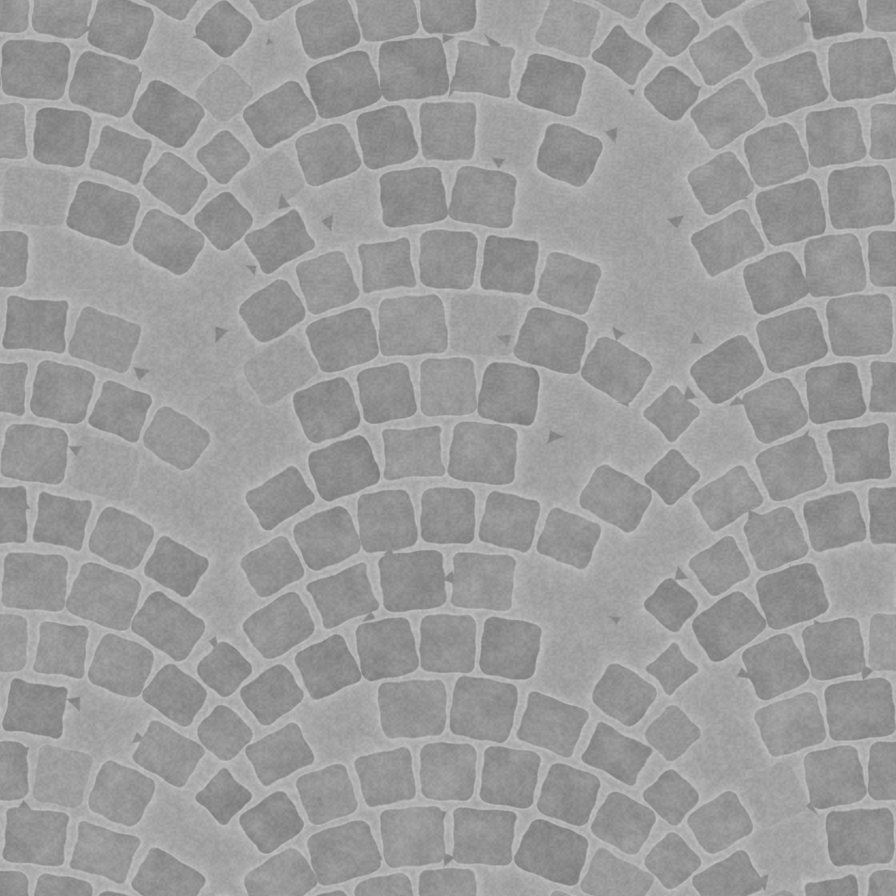
Write a three.js fragment shader that draws this texture.

```glsl
// Worn cobblestone paving: stones laid in stacked arches, two across, on pale sand.
// Each arch row is split by angle into rounded blocks that meet at a shared diamond;
// hashes and layered sines vary, fade or bury single stones, noise adds the grain.

varying vec2 vUv;

const float PI = 3.14159;
const float ARCHES = 2.0;          // arches across
const float ROWS = 14.0;           // stone rows up the canvas
const float ROW_SHIFT = 0.05;      // downward shift of the rows, in rows
const float RADIUS = 0.362;        // radius of each arch
const float SEAM_ANGLE = 0.763;    // angle at which neighbouring arches meet
const float HALF_GAP = 0.0040;     // half the joint width
const float SEAM_HALF = 0.0250;    // half side of the shared seam stones
const float CORNER = 0.0095;       // corner radius of a stone
const float EDGE = 0.0013;         // edge softness
const float GRAIN = 0.085;         // strength of the fine grain
const float SHARD_GRID = 15.0;     // cells across for loose chips
const float SHARD_SIZE = 0.0045;

const vec3 STONE = vec3(0.575);
const vec3 SAND = vec3(0.632);
const vec3 JOINT = vec3(0.690);
const vec3 RIM = vec3(0.735);
const vec3 SHARD = vec3(0.500);

float hash(vec2 p) {
  return fract(sin(dot(p, vec2(127.1, 311.7))) * 43758.5);
}

float valueNoise(vec2 p) {
  vec2 i = floor(p), f = fract(p);
  f = f * f * (3.0 - 2.0 * f);
  return mix(mix(hash(i), hash(i + vec2(1.0, 0.0)), f.x),
             mix(hash(i + vec2(0.0, 1.0)), hash(i + 1.0), f.x), f.y);
}

// Broad drifts of sand that bury groups of stones, about -1 to 1
float sandDrift(vec2 p) {
  float patches = cos(4.0 * PI * (p.x - 0.2)) * (0.5 + 0.5 * cos(2.0 * PI * (p.y - 0.53)));
  return 0.65 * patches + 0.4 * cos(2.0 * PI * (3.0 * p.x + 2.0 * p.y - 0.7));
}

// Rounded block with pinched sides, a slight taper and a wavering outline
float stoneDistance(vec2 q, vec2 halfSize, vec2 id) {
  float taper = (hash(id + 3.1) - 0.5) * 4.0;
  float turn = (hash(id + 5.7) - 0.5) * 0.14;
  q += turn * vec2(-q.y, q.x);
  q.x *= 1.0 + taper * q.y;
  float pinch = mix(-0.0015, 0.0045, pow(hash(id + 8.3), 3.0));
  vec2 along = clamp(q.yx / halfSize.yx, -1.0, 1.0);
  vec2 b = halfSize - pinch * (1.0 - along * along) - CORNER;
  vec2 d = abs(q) - b;
  float box = length(max(d, 0.0)) + min(max(d.x, d.y), 0.0) - CORNER;
  float phase = 6.28 * hash(id + 9.9);
  return box + 0.0006 * (sin(q.x * 210.0 + phase) + sin(q.y * 260.0 - phase));
}

// Mask of the small triangular chips lying in the joints
float shardMask(vec2 p) {
  vec2 cell = floor(p * SHARD_GRID);
  vec2 offset = vec2(hash(cell + 21.0), hash(cell + 34.0)) * 0.6 + 0.2;
  vec2 q = p - (cell + offset) / SHARD_GRID;
  float angle = 6.28 * hash(cell + 47.0), d = -1.0;
  for (int i = 0; i < 3; i++) {
    d = max(d, dot(q, vec2(cos(angle), sin(angle))));
    angle += 1.7 + hash(cell + float(i)) * 0.7;
  }
  float size = SHARD_SIZE * (0.5 + 0.6 * hash(cell + 55.0));
  return step(0.65, hash(cell + 60.0)) * (1.0 - smoothstep(-EDGE, EDGE, d - size));
}

void main() {
  vec2 p = vUv;
  float pitch = 1.0 / ROWS;
  float arch = floor(p.x * ARCHES + 0.5);
  float archX = arch / ARCHES;
  float angleHere = asin(clamp((p.x - archX) / RADIUS, -1.0, 1.0));
  float drop = RADIUS * (1.0 - cos(angleHere));
  float nearRow = floor((p.y + drop) / pitch + ROW_SHIFT + 0.5);

  float mottle = valueNoise(p * 38.0) * 0.6 + valueNoise(p * 90.0) * 0.4 - 0.5;
  float cover = 0.0, glow = 0.0, rim = 0.0, tone = 0.0, inner = 0.0;

  // Nearby stones: three rows by three along each row
  for (int r = -1; r <= 1; r++) {
    float row = nearRow + float(r);
    float odd = mod(row, 2.0);
    float perArch = 8.0 - odd;               // rows alternate eight and seven stones
    float stepAngle = 2.0 * SEAM_ANGLE / perArch;
    float nearest = floor(angleHere / stepAngle + 0.5 - 0.5 * odd) + 0.5 * odd;
    for (int s = -1; s <= 1; s++) {
      float slot = clamp(nearest + float(s), -0.5 * perArch, 0.5 * perArch);
      float seam = step(0.5 * perArch - 0.1, abs(slot));
      float a = slot * stepAngle;
      vec2 center = vec2(archX + RADIUS * sin(a),
                         (row - ROW_SHIFT) * pitch - RADIUS * (1.0 - cos(a)));
      vec2 id = vec2(mod(arch * perArch + slot + 0.01, ARCHES * perArch), mod(row, ROWS));
      id = floor(id * 2.0 + 0.1);

      float tilt = mix(a, PI * 0.25, seam);
      vec2 d = p - center;
      vec2 q = vec2(d.x * cos(tilt) - d.y * sin(tilt), d.x * sin(tilt) + d.y * cos(tilt));
      vec2 halfSize = 0.5 * vec2(stepAngle * RADIUS, pitch * cos(a)) - HALF_GAP;
      halfSize = mix(halfSize, vec2(SEAM_HALF), seam);
      halfSize *= 0.95 + 0.08 * vec2(hash(id + 1.3), hash(id + 2.6));
      float dist = stoneDistance(q, halfSize, id);

      // Wear decides whether the stone is whole, faded or buried
      float wear = hash(id + 14.2) + 0.6 * sandDrift(center);
      float present = 1.0 - smoothstep(0.74, 0.93, wear);
      float patchy = clamp(present + mottle * 2.0 * present * (1.0 - present), 0.0, 1.0);
      float mask = patchy * (1.0 - smoothstep(-EDGE, EDGE, dist));
      if (mask > cover) {
        cover = mask;
        tone = (hash(id + 17.0) - 0.5) * 0.05;
        inner = -dist;
      }
      glow = max(glow, present * exp(-max(dist, 0.0) / 0.011));
      rim = max(rim, present * exp(-abs(dist - 0.0015) / 0.0022));
    }
  }

  // Sand, joints, chips and stones, then the grain
  vec3 ground = mix(SAND + 0.03 * mottle, JOINT, glow);
  ground = mix(ground, RIM, 0.75 * rim);
  ground = mix(ground, SHARD, 0.8 * shardMask(p));
  vec3 stone = STONE + tone + 0.09 * mottle - 0.025 * exp(-max(inner, 0.0) / 0.004);
  vec3 color = mix(ground, stone, cover);
  float grain = 0.6 * valueNoise(p * 420.0) + 0.4 * valueNoise(p * 210.0 + 7.0) - 0.5;
  gl_FragColor = vec4(color + GRAIN * grain, 1.0);
}
```
